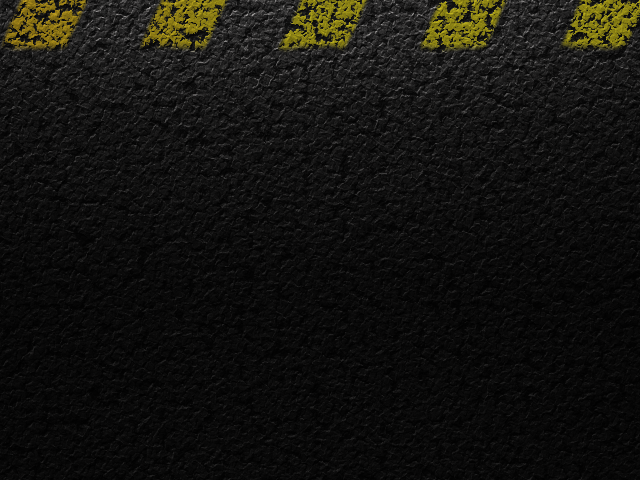
Give the GLSL for this texture, as a WebGL 2 fragment shader.

```glsl
#version 300 es
precision highp float;
// Dark, coarse asphalt lit from above, with worn slanted yellow bars along the top.
// Bumps and hollows of warped cellular noise give a gritty height field; its slope
// lights the stones, and its pits decide where the paint has flaked away.

uniform vec2 u_resolution;
out vec4 fragColor;

vec2 hash2(vec2 cell) {
    vec2 q = vec2(dot(cell, vec2(127.1, 311.7)), dot(cell, vec2(269.5, 183.3)));
    return fract(sin(q) * 43758.55);
}

// Squared distance to the nearest scattered point.
float cellular(vec2 p) {
    vec2 cell = floor(p), local = fract(p);
    float nearest = 4.0;
    for (int y = -1; y <= 1; y++) {
        for (int x = -1; x <= 1; x++) {
            vec2 offset = vec2(x, y);
            vec2 toPoint = offset + hash2(cell + offset) - local;
            nearest = min(nearest, dot(toPoint, toPoint));
        }
    }
    return nearest;
}

// Broad, soft variation in about -1..1.
float layeredSines(vec2 p) {
    float sum = 0.0, weight = 0.5;
    for (int i = 0; i < 4; i++) {
        sum += weight * sin(p.x + 1.7 * sin(p.y * 0.8)) * cos(p.y - 1.3 * sin(p.x * 0.7));
        p = mat2(1.5, 1.1, -1.1, 1.5) * p + 2.3;
        weight *= 0.6;
    }
    return sum;
}

// Stones, sharp hollows between them, and fine grit on top.
float asphaltHeight(vec2 p) {
    p += 0.005 * vec2(layeredSines(p * 110.0), layeredSines(p.yx * 120.0 + 5.0));
    float stones = 1.0 - cellular(p * 50.0);
    float hollows = cellular(mat2(0.8, 0.6, -0.6, 0.8) * p * 88.0 + 17.0);
    float grit = 1.0 - cellular(mat2(0.6, -0.8, 0.8, 0.6) * p * 165.0 + 41.0);
    return 0.45 * stones + 0.4 * hollows + 0.25 * grit;
}

// Slanted repeating bars with a ragged lower end.
float barMask(vec2 p, float roughness) {
    float along = p.x - 0.45 * (p.y - 0.9) + 0.002 + 0.003 * roughness;
    float fromCentre = abs(mod(along, 0.2915) - 0.07);
    fromCentre = min(fromCentre, 0.2915 - fromCentre);
    float sides = 1.0 - smoothstep(0.062, 0.074, fromCentre);
    return sides * smoothstep(0.892, 0.912, p.y + 0.006 * roughness);
}

void main() {
    vec2 p = gl_FragCoord.xy / u_resolution.y;
    float across = gl_FragCoord.x / u_resolution.x;

    // Relief from the height difference toward the light.
    float height = asphaltHeight(p);
    float relief = height - asphaltHeight(p + vec2(-0.0010, 0.0024));
    float patches = layeredSines(p * 38.0);
    float pits = smoothstep(0.40, 0.72, height);

    // Light falls away from the top edge and a little toward the sides.
    float light = 0.042 + 0.055 * smoothstep(0.35, 0.85, p.y)
                + 0.10 * smoothstep(0.72, 1.02, p.y);
    light *= 1.0 - 0.8 * pow(across - 0.48, 2.0);
    float shade = min(0.82 * exp(5.0 * relief), 2.8);
    shade *= mix(0.5, 1.15, pits) * (1.0 + 0.1 * patches);
    vec3 color = light * shade * vec3(1.0, 0.985, 0.98);

    // Paint clings to the raised stones and wears away in the pits.
    float flaked = smoothstep(0.52, 0.65, height + 0.05 * patches + 0.3 * relief);
    float paint = barMask(p, patches) * flaked;
    vec3 yellow = mix(vec3(0.60, 0.49, 0.08), vec3(0.60, 0.56, 0.08), smoothstep(0.0, 0.5, across));
    yellow *= clamp(0.92 + 1.3 * relief, 0.45, 1.25);
    color = mix(color, yellow, 0.94 * paint);

    fragColor = vec4(color, 1.0);
}
```
